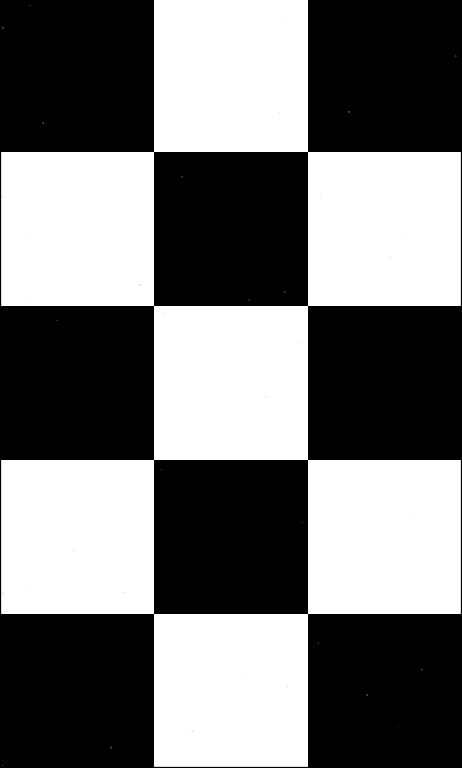
Reproduce this pattern procedurally as a Shadertoy shader.

```glsl
// Black and white checkerboard, three squares across and five down, with a thin dark frame and sparse dust.

const float COLUMNS = 3.0;
const float FRAME_WIDTH = 0.008;     // in squares
const float DUST_DENSITY = 9.0;      // dust cells per square side
const float DUST_CHANCE = 0.035;
const vec3 INK = vec3(0.0);
const vec3 PAPER = vec3(1.0);
const vec3 DUST_ON_INK = vec3(0.30);
const vec3 DUST_ON_PAPER = vec3(0.88);

vec3 hash3(vec2 cell) {
    vec3 q = fract(cell.xyx * vec3(0.1031, 0.1030, 0.0973));
    q += dot(q, q.yxz + 33.33);
    return fract((q.xxy + q.yzz) * q.zyx);
}

// Coverage of a shape from its signed distance, positive inside.
float coverage(float dist, float pixel) {
    return smoothstep(-0.5 * pixel, 0.5 * pixel, dist);
}

// Signed distance to the checker edges, positive in the light squares.
float checkerDistance(vec2 p) {
    vec2 toLine = 0.5 - abs(fract(p) - 0.5);
    float parity = mod(floor(p.x) + floor(p.y), 2.0);
    return min(toLine.x, toLine.y) * (2.0 * parity - 1.0);
}

// Distance inside the frame at the left, right and bottom.
float frameDistance(vec2 p, float width) {
    return min(min(p.x, COLUMNS - p.x), p.y) - width;
}

// Cellular noise: a small round speck in a few random cells.
float dust(vec2 p, float density, float chance, float pixel) {
    vec2 cell = floor(p * density);
    vec3 rnd = hash3(cell);
    vec2 centre = (cell + 0.15 + 0.7 * rnd.xy) / density;
    float present = step(rnd.z, chance);
    float radius = mix(0.003, 0.007, rnd.z / chance);
    return present * coverage(radius - length(p - centre), pixel);
}

void mainImage(out vec4 fragColor, in vec2 fragCoord) {
    // One unit is the side of a square.
    float pixel = COLUMNS / iResolution.x;
    vec2 p = fragCoord * pixel;

    // Checkerboard and frame
    float light = coverage(checkerDistance(p), pixel);
    light *= coverage(frameDistance(p, FRAME_WIDTH), pixel);
    vec3 colour = mix(INK, PAPER, light);

    // Dust, fainter on the light squares
    float speck = dust(p, DUST_DENSITY, DUST_CHANCE, pixel);
    colour = mix(colour, mix(DUST_ON_INK, DUST_ON_PAPER, light), speck);

    fragColor = vec4(colour, 1.0);
}
```
